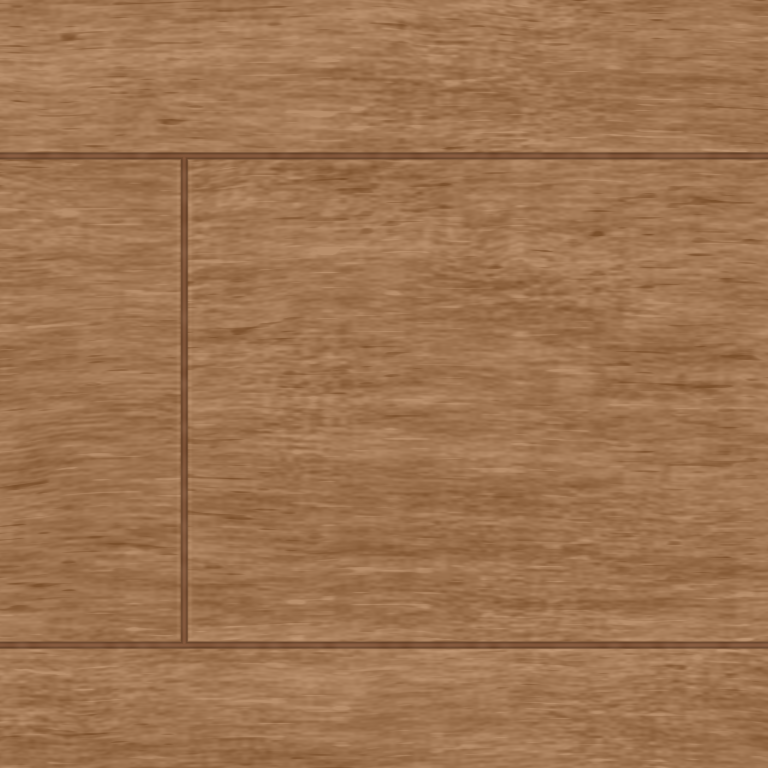
Reproduce this texture procedurally as a Shadertoy shader.

```glsl
// Wide wooden floor planks in staggered rows, parted by narrow brown joints.
// Grain is stretched value noise in layers: broad bands, fibres, pores and
// rough patches, plus opposed rounded arches around a saddle in each plank.

float hash(vec2 p) {
    return fract(sin(dot(p, vec2(127.1, 311.7))) * 43758.5453);
}

float noise(vec2 p) {
    vec2 i = floor(p), f = fract(p);
    f = f * f * (3.0 - 2.0 * f);
    return mix(mix(hash(i), hash(i + vec2(1, 0)), f.x),
               mix(hash(i + vec2(0, 1)), hash(i + vec2(1, 1)), f.x), f.y);
}

float fbm(vec2 p) {
    float sum = 0.0, amp = 0.533;
    for (int i = 0; i < 4; i++) {
        sum += amp * noise(p);
        p = p * 2.0 + vec2(5.3, 9.1);
        amp *= 0.5;
    }
    return sum;
}

// Signed tone of the arched rings; q is the position inside the plank
float archRings(vec2 q) {
    vec2 d = q - vec2(0.615, 0.352);
    d += 0.03 * (vec2(noise(q * vec2(12, 30)), noise(q * vec2(6, 8) + 4.0)) - 0.5);
    float saddle = sqrt(d.x * d.x + 0.0001) - 2.5 * sqrt(d.y * d.y + 0.0006);
    float rings = noise(vec2(saddle * 38.0, 3.0)) - 0.5;
    float line = exp(-pow((saddle + 0.025) / 0.007, 2.0));
    float fade = exp(-pow(d.y / 0.1, 2.0) - pow(d.x / 0.3, 2.0));
    float nearTip = exp(-pow(d.x / 0.1, 2.0)) * (0.4 + 0.6 * noise(q * vec2(40, 70)));
    return fade * (0.35 * rings - 0.45 * line * nearTip);
}

float woodTone(vec2 q, float seed) {
    vec2 g = q + seed * vec2(7.0, 3.0);
    g.y += 0.045 * (noise(g * vec2(2.5, 3)) - 0.5) + 0.005 * noise(g * vec2(14, 12));

    // Broad bands and fine fibres along the plank
    float tone = 0.53 + 0.12 * (seed - 0.5);
    tone += 0.55 * (fbm(g * vec2(1.6, 11)) - 0.48);
    tone += 0.70 * (fbm(g * vec2(5, 45)) - 0.48);
    tone += 0.40 * (noise(g * vec2(22, 190)) - 0.5);
    tone += 0.42 * (noise(g * vec2(48, 270) + 11.0) - 0.5);
    tone += 0.26 * (noise(g * vec2(130, 310) + 5.0) - 0.5);
    tone += archRings(q);

    // Rough, crackled patches
    float patchMask = smoothstep(0.45, 0.68, fbm(g * vec2(4, 7) + 20.0));
    tone += 0.55 * patchMask * (noise(g * vec2(100, 260) + 8.0) - 0.5);

    // Short dark pores and pale raised fibres, gathered in drifts
    float drift = smoothstep(0.3, 0.7, noise(g * vec2(5, 16) + 40.0));
    tone -= 0.55 * drift * smoothstep(0.74, 0.95, noise(g * vec2(30, 230) + 31.0));
    tone += 0.45 * (1.0 - 0.6 * drift)
          * smoothstep(0.76, 0.96, noise(g * vec2(24, 240) + 57.0));
    return tone;
}

void mainImage(out vec4 fragColor, in vec2 fragCoord) {
    vec2 p = fragCoord / iResolution.xy;
    float px = 1.0 / min(iResolution.x, iResolution.y);

    // Plank layout: alternate rows slide by half a plank
    vec2 size = vec2(1.9, 0.637);
    vec2 s = p - vec2(0.24, 0.16);
    float row = floor(s.y / size.y);
    s.x += 0.5 * size.x * mod(row, 2.0);
    vec2 cell = vec2(floor(s.x / size.x), row);
    vec2 q = s - cell * size;

    // Wood colour from the tone
    float tone = woodTone(q, hash(cell + 2.0));
    vec3 color = mix(vec3(0.53, 0.36, 0.218), vec3(0.70, 0.535, 0.395),
                     clamp(tone, -0.25, 1.15));

    // Joints: dark edges, a warmer core and a faint pale rim
    vec2 edge = min(q, size - q);
    float d = min(edge.x, edge.y);
    float wear = 0.06 * (noise(p * vec2(70, 70)) - 0.5);
    vec3 joint = mix(vec3(0.52, 0.345, 0.235), vec3(0.42, 0.28, 0.18),
                     smoothstep(0.0005, 0.0035, d)) + wear;
    color += 0.03 * exp(-pow((d - 0.008) / 0.002, 2.0));
    color = mix(joint, color, smoothstep(0.0046 - px, 0.0046 + px, d));

    fragColor = vec4(color, 1.0);
}
```
